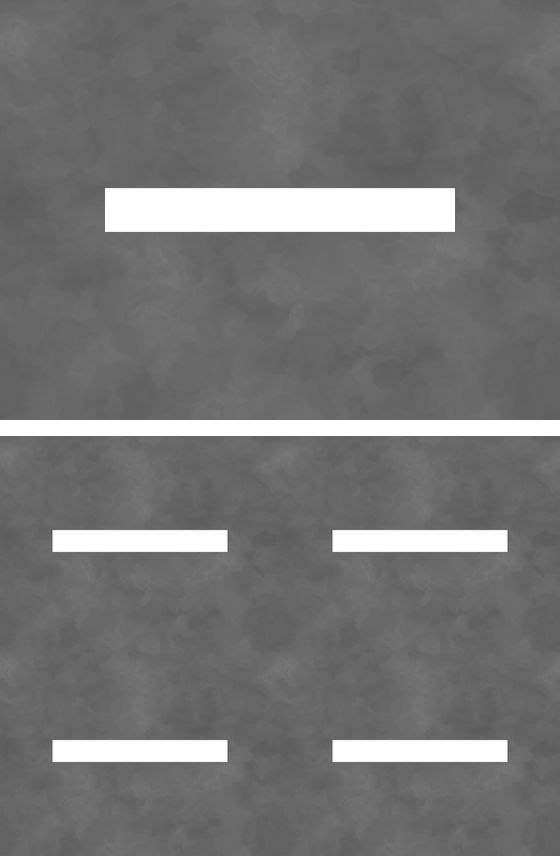
Top: one tile. Bottom: repeated 2 by 2.
This texture is drawn by a WebGL 1 fragment shader. Its source:

```glsl
precision highp float;
// A mottled grey wash with a plain white bar across its centre.
// The wash sums wrapped cloud noise and layers of ragged, overpainted dabs;
// every lattice repeats a whole number of times, so the canvas tiles.

uniform vec2 u_resolution;

const vec2 ASPECT = vec2(4.0, 3.0);
const vec3 WASH_GREY = vec3(0.412);
const vec3 BAR_WHITE = vec3(1.0);
const vec2 BAR_HALF_SIZE = vec2(0.3125, 0.0521);

float hash(vec2 cell, float seed) {
  return fract(sin(dot(cell, vec2(127.1, 311.7)) + seed * 17.3) * 43758.5453);
}

// Smooth value noise from -1 to 1, wrapping after period cells.
float wrappedNoise(vec2 uv, vec2 period, float seed) {
  vec2 p = uv * period;
  vec2 cell = floor(p);
  vec2 f = fract(p);
  f = f * f * (3.0 - 2.0 * f);
  vec2 lo = mod(cell, period);
  vec2 hi = mod(cell + 1.0, period);
  float bottom = mix(hash(lo, seed), hash(vec2(hi.x, lo.y), seed), f.x);
  float top = mix(hash(vec2(lo.x, hi.y), seed), hash(hi, seed), f.x);
  return mix(bottom, top, f.y) * 2.0 - 1.0;
}

float clouds(vec2 uv, float baseScale, float seed) {
  float sum = 0.0;
  float weight = 0.5;
  float scale = baseScale;
  for (int i = 0; i < 4; i++) {
    sum += weight * wrappedNoise(uv, ASPECT * scale, seed + float(i));
    weight *= 0.55;
    scale *= 2.0;
  }
  return sum;
}

// Light and dark dabs, one per cell, each partly covering those before it.
float dabs(vec2 uv, vec2 period, float opacity, float seed) {
  vec2 p = uv * period;
  vec2 home = floor(p);
  float paint = 0.0;
  for (int y = -1; y <= 1; y++) {
    for (int x = -1; x <= 1; x++) {
      vec2 cell = home + vec2(float(x), float(y));
      vec2 id = mod(cell, period);
      vec2 centre = cell + vec2(hash(id, seed), hash(id, seed + 1.0));
      float radius = mix(0.3, 0.88, hash(id, seed + 2.0));
      float tone = hash(id, seed + 3.0) * 2.0 - 1.0;
      vec2 offset = (p - centre) * vec2(0.9, 1.1);
      float cover = 1.0 - smoothstep(radius * 0.82, radius, length(offset));
      paint = mix(paint, tone, cover * opacity);
    }
  }
  return paint;
}

// Offset that makes the dab outlines ragged.
vec2 raggedOffset(vec2 uv, float scale, float seed) {
  return vec2(clouds(uv, scale, seed), clouds(uv, scale, seed + 9.0)) / ASPECT;
}

float washTone(vec2 uv) {
  vec2 ragged = uv + 0.13 * raggedOffset(uv, 4.0, 20.0);
  vec2 frayed = ragged + 0.045 * raggedOffset(uv, 14.0, 40.0);
  float tone = 0.056 * clouds(ragged, 1.0, 1.0);
  tone += 0.021 * dabs(frayed, ASPECT * 2.0, 0.65, 60.0);
  tone += 0.024 * dabs(frayed, ASPECT * 4.0, 0.65, 70.0);
  tone += 0.014 * dabs(frayed, ASPECT * 8.0, 0.7, 80.0);
  // Finer speckle gathers in the paler areas.
  float pale = smoothstep(0.0, 0.04, tone);
  tone += mix(0.004, 0.018, pale) * dabs(frayed, ASPECT * 18.0, 0.8, 90.0);
  return clamp(tone, -0.065, 0.085);
}

float barMask(vec2 uv, vec2 halfSize, vec2 pixel) {
  vec2 inside = (halfSize - abs(uv - 0.5)) / pixel;
  vec2 coverage = clamp(inside + 0.5, 0.0, 1.0);
  return coverage.x * coverage.y;
}

void main() {
  vec2 uv = gl_FragCoord.xy / u_resolution;
  vec3 wash = WASH_GREY + washTone(uv);
  float bar = barMask(uv, BAR_HALF_SIZE, 1.0 / u_resolution);
  gl_FragColor = vec4(mix(wash, BAR_WHITE, bar), 1.0);
}
```
